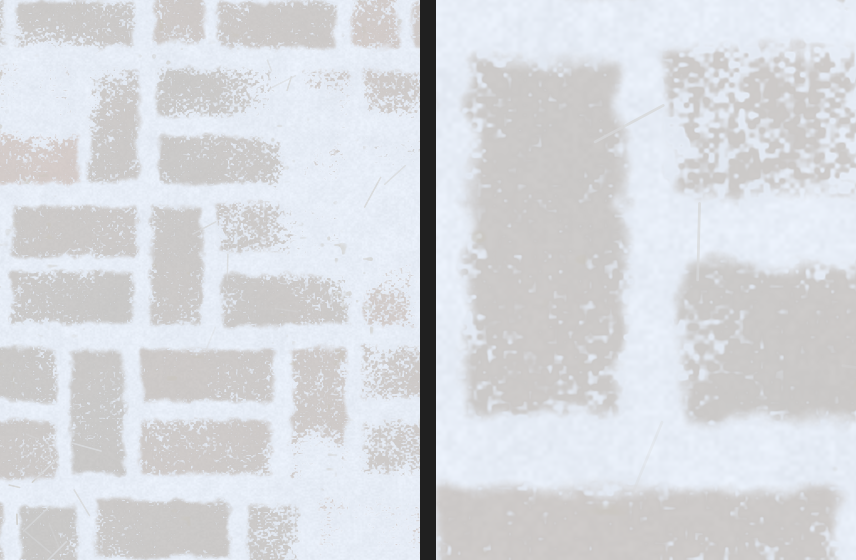
Left: the whole. Right: its middle third, enlarged.
This texture is drawn by a Shadertoy shader. Its source:

```glsl
// Snow-dusted brick paving: each course alternates one upright brick with a
// stacked pair, courses growing toward the viewer. Rounded boxes give the bricks;
// layered noise and broad drifts lay the snow, with a few dry grass strands on top.

const vec3 SNOW = vec3(0.905, 0.930, 0.967);
const vec3 GREY_BRICK = vec3(0.785, 0.785, 0.783);
const vec3 WARM_BRICK = vec3(0.832, 0.798, 0.788);
const vec3 STRAW = vec3(0.79, 0.775, 0.74);

// Course spacing: edge(r) = FIRST_EDGE + PITCH * r + GROWTH * r * r
const float FIRST_EDGE = 0.130;
const float PITCH = 0.3155;
const float GROWTH = 0.0091;

// Centre of one upright brick in each course, from the top
const float UPRIGHT_X[5] = float[5](0.418, 0.278, 0.422, 0.234, 0.122);

// Snow drifts: centre and radius
const vec3 DRIFTS[5] = vec3[5](
    vec3(0.93, 0.50, 0.27), vec3(0.08, 0.23, 0.16), vec3(0.88, 1.29, 0.19),
    vec3(0.75, 0.28, 0.14), vec3(0.76, 1.10, 0.09));

float hash(vec2 p) {
    return fract(sin(dot(p, vec2(127.1, 311.7))) * 43758.55);
}

float noise(vec2 p) {
    vec2 i = floor(p), f = fract(p);
    f = f * f * (3.0 - 2.0 * f);
    return mix(mix(hash(i), hash(i + vec2(1, 0)), f.x),
               mix(hash(i + vec2(0, 1)), hash(i + vec2(1, 1)), f.x), f.y);
}

float fbm(vec2 p) {
    float sum = 0.0, amp = 0.5;
    for (int i = 0; i < 5; i++) {
        sum += amp * noise(p);
        p = p * 2.03 + 17.3;
        amp *= 0.5;
    }
    return sum / 0.97;
}

float roundedBox(vec2 p, vec2 halfSize, float radius) {
    vec2 q = abs(p) - halfSize + radius;
    return length(max(q, 0.0)) + min(max(q.x, q.y), 0.0) - radius;
}

float segmentDistance(vec2 p, vec2 a, vec2 b) {
    vec2 pa = p - a, ba = b - a;
    return length(pa - ba * clamp(dot(pa, ba) / dot(ba, ba), 0.0, 1.0));
}

// Signed distance to the local brick; id receives its identity
float brickDistance(vec2 p, out vec2 id) {
    float r = (sqrt(PITCH * PITCH + 4.0 * GROWTH * (p.y - FIRST_EDGE)) - PITCH) / (2.0 * GROWTH);
    float row = floor(r), v = r - row;
    float period = 0.487 + 0.0145 * row;
    float height = PITCH + 2.0 * GROWTH * r;
    float q = (p.x - UPRIGHT_X[clamp(int(row) + 1, 0, 4)]) / period + 0.165;
    float column = floor(q), u = q - column - 0.165;

    bool upright = u < 0.165;
    bool upper = v < 0.518;
    vec2 centre = upright ? vec2(0.0, 0.525) : vec2(0.5, upper ? 0.268 : 0.765);
    vec2 halfSize = upright ? vec2(0.131, 0.415) : vec2(0.302, 0.185);
    id = vec2(column * 3.0 + (upright ? 0.0 : upper ? 1.0 : 2.0), row);

    vec2 scale = vec2(period, height);
    vec2 local = (vec2(u, v) - centre) * scale;
    local += (vec2(hash(id + 3.1), hash(id + 7.7)) - 0.5) * 0.014;
    local.y += local.x * (hash(id + 5.3) - 0.5) * 0.05;
    return roundedBox(local, halfSize * scale, 0.012);
}

float driftDepth(vec2 p) {
    float depth = 0.0;
    for (int i = 0; i < 5; i++) {
        vec2 d = (p - DRIFTS[i].xy) * vec2(1.0, 1.35) / DRIFTS[i].z;
        depth = max(depth, exp(-dot(d, d)));
    }
    return depth;
}

// Coverage of thin strands scattered around a centre
float strands(vec2 p, vec2 centre, vec2 spread, float seed, float pixel) {
    float cover = 0.0;
    for (int i = 0; i < 14; i++) {
        vec2 k = vec2(float(i), seed);
        vec2 a = centre + (vec2(hash(k), hash(k + 2.3)) - 0.5) * spread;
        float angle = 6.283 * hash(k + 4.9);
        vec2 b = a + vec2(cos(angle), sin(angle)) * mix(0.02, 0.09, hash(k + 8.1));
        float d = segmentDistance(p, a, b);
        cover = max(cover, (1.0 - smoothstep(0.0006, 0.0008 + pixel, d)) * hash(k + 6.2));
    }
    return cover;
}

void mainImage(out vec4 fragColor, in vec2 fragCoord) {
    float pixel = 1.0 / iResolution.x;
    vec2 p = vec2(fragCoord.x, iResolution.y - fragCoord.y) * pixel;

    // Bricks with ragged snowy borders
    vec2 id;
    vec2 warp = vec2(fbm(p * 4.0), fbm(p * 4.0 + 31.0)) - 0.5;
    float d = brickDistance(p + warp * 0.025, id);
    float ragged = (fbm(p * 38.0) - 0.5) * 0.024;
    float bare = smoothstep(-0.005, 0.011, ragged - d);

    // Drifts and speckled dusting
    float grain = mix(noise(p * 250.0), noise(p * 125.0 + 9.0), 0.4);
    float cover = 0.04 + 0.16 * p.x + 0.18 * hash(id + 1.7) + 0.85 * driftDepth(p)
                + 0.65 * (fbm(p * 11.0 + 5.0) - 0.5);
    cover += 0.18 * smoothstep(-0.03, 0.0, d);
    bare *= 1.0 - smoothstep(grain - 0.16, grain + 0.22, cover);

    // Colours
    float warmth = hash(id + 9.4);
    vec3 brick = mix(GREY_BRICK, WARM_BRICK, warmth * warmth * 0.8 + 0.3 * fbm(p * 7.0));
    brick += 0.025 * (grain - 0.5);
    vec3 snow = SNOW + 0.045 * (grain - 0.5) + 0.03 * (fbm(p * 24.0) - 0.5);
    vec3 color = mix(snow, brick, bare);

    // Dry grass and grit
    float straw = strands(p, vec2(0.09, 1.20), vec2(0.20, 0.34), 2.0, pixel);
    straw = max(straw, 0.7 * strands(p, vec2(0.50, 0.50), vec2(1.0, 0.9), 8.0, pixel));
    float grit = smoothstep(0.80, 0.92, noise(p * 60.0 + 3.0)) * smoothstep(0.60, 0.72, fbm(p * 9.0 + 40.0));
    color = mix(color, mix(STRAW, SNOW, 0.8 * bare), 0.7 * straw);
    color = mix(color, STRAW, 0.5 * grit);
    fragColor = vec4(color, 1.0);
}
```
